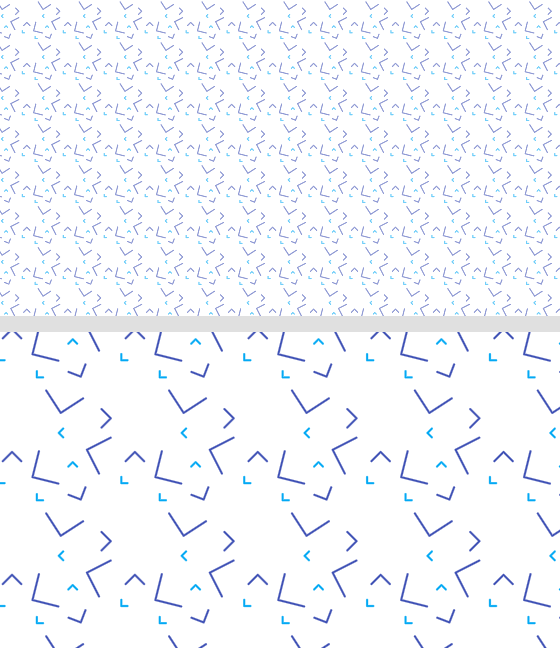
Top: the whole. Bottom: its middle third, enlarged.
Write a WebGL 2 fragment shader that draws this pattern.

```glsl
#version 300 es
precision highp float;
// Repeating tile of thin right-angle brackets: indigo in two sizes, tiny ones in sky blue.

uniform vec2 u_resolution;
out vec4 outColor;

const float TILE = 84.0;            // tile side in design units
const float TILES_DOWN = 7.7143;    // tiles along the canvas height
const float LINE_WIDTH = 1.4;       // design units
const float EDGE_SOFTNESS = 1.2;    // filter width in output pixels

const vec3 PAPER  = vec3(1.0);
const vec3 INDIGO = vec3(0.247, 0.318, 0.710);
const vec3 SKY    = vec3(0.012, 0.663, 0.957);

const float LARGE_ARM  = 18.2;
const float MEDIUM_ARM = 8.9;
const float SMALL_ARM  = 4.2;

// Each bracket: corner x, corner y (downwards), opening direction in degrees.
const int LARGE_END  = 3;
const int MEDIUM_END = 6;
const int COUNT      = 10;
const vec3 BRACKETS[COUNT] = vec3[COUNT](
    vec3( 4.3, 19.3,  -78.0), vec3(22.2, 44.5,   18.0), vec3(69.0, 63.2, -31.0),
    vec3(38.5, 23.0,  180.0), vec3(55.0, 46.0,   90.0), vec3(18.0, 78.5, -114.0),
    vec3( 3.0, 33.0,    0.0), vec3(12.5, 53.0,   90.0),
    vec3(45.7, 67.3,  -45.0), vec3(72.0, 79.0,  -45.0)
);

// Distance to two equal perpendicular arms that meet at the origin.
float bracketDistance(vec2 p, float direction, float arm) {
    float c = cos(direction), s = sin(direction);
    p = vec2(c * p.x + s * p.y, c * p.y - s * p.x);
    p.y = abs(p.y);                 // fold one arm onto the other
    vec2 axis = vec2(sqrt(0.5));
    return length(p - axis * clamp(dot(p, axis), 0.0, arm));
}

// Filtered stroke, which fades instead of breaking up below one pixel.
float strokeCoverage(float dist, float filterWidth) {
    float edge = (0.5 * LINE_WIDTH - dist) / filterWidth + 0.5;
    return clamp(edge, 0.0, min(1.0, LINE_WIDTH / filterWidth));
}

void main() {
    // Design units, anchored at the top left of the canvas
    float unitsPerPixel = TILE * TILES_DOWN / u_resolution.y;
    vec2 pos = vec2(gl_FragCoord.x, u_resolution.y - gl_FragCoord.y) * unitsPerPixel;

    // Nearest bracket of each colour, wrapped across tile borders
    float indigoDist = TILE;
    float skyDist = TILE;
    for (int i = 0; i < COUNT; i++) {
        vec3 bracket = BRACKETS[i];
        vec2 local = mod(pos - bracket.xy + 0.5 * TILE, TILE) - 0.5 * TILE;
        float arm = i < LARGE_END ? LARGE_ARM : i < MEDIUM_END ? MEDIUM_ARM : SMALL_ARM;
        float dist = bracketDistance(local, radians(bracket.z), arm);
        if (i < MEDIUM_END) indigoDist = min(indigoDist, dist);
        else skyDist = min(skyDist, dist);
    }

    // Ink over paper
    float filterWidth = EDGE_SOFTNESS * unitsPerPixel;
    vec3 color = mix(PAPER, INDIGO, strokeCoverage(indigoDist, filterWidth));
    color = mix(color, SKY, strokeCoverage(skyDist, filterWidth));
    outColor = vec4(color, 1.0);
}
```
